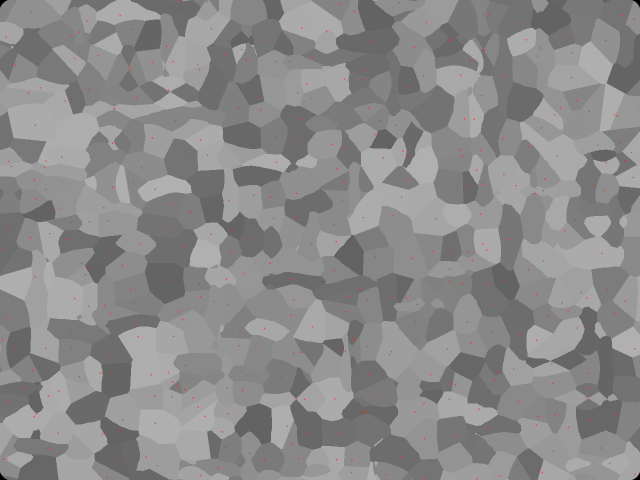
A Shadertoy shader for this texture:

```glsl
const float ROWS = 11.0;             // grid squares per canvas height
const int SEEDS = 3;                 // seeds in each grid square
const float DARK = 0.385, LIGHT = 0.69;
const float BAR_SHARE = 0.42;        // share of cells that are axis-aligned bars
const float BAR_SHIFT = 0.22;        // how far a bar slides off its seed
const vec2 STRETCH = vec2(0.15, 1.15); // range of bar elongation, in octaves
const float DOT_SHARE = 0.85;
const float DOT_RADIUS = 0.0012;
const vec3 DOT_RED = vec3(0.92, 0.16, 0.14);
const float CORNER = 0.026;          // radius of the black corners
const int AA = 2;                    // samples per pixel side

vec3 hash3(vec3 p) {
    p = fract(p * vec3(0.1031, 0.1030, 0.0973));
    p += dot(p, p.yxz + 33.33);
    return fract((p.xxy + p.yxx) * p.zyx);
}

// Distance from a seed: round for plain cells, a stretched box for bars
float cellDistance(vec2 d, vec3 traits) {
    if (traits.x > BAR_SHARE) return length(d);
    bool upright = traits.x < 0.5 * BAR_SHARE;
    if (upright) d = d.yx;
    d.x -= BAR_SHIFT * (2.0 * traits.y - 1.0);
    float stretch = exp2(mix(STRETCH.x, STRETCH.y, fract(traits.y * 7.0)));
    d = abs(d) * vec2(1.0 / stretch, stretch);
    return max(max(d.x, d.y), 0.75 * (d.x + d.y));
}

// x: grey of the winning cell, y: distance to the nearest seed dot
vec2 mosaic(vec2 p) {
    vec2 square = floor(p);
    float nearest = 1e5, grey = 0.0, dotDist = 1e5;
    for (int y = -1; y <= 1; y++)
    for (int x = -1; x <= 1; x++)
    for (int k = 0; k < SEEDS; k++) {
        vec3 id = vec3(square + vec2(x, y) + 17.0, float(k) * 31.0 + 5.0);
        vec3 place = hash3(id);
        vec3 traits = hash3(id + vec3(71.0, 43.0, 113.0));
        vec2 d = p - square - vec2(x, y) - place.xy;
        float dist = cellDistance(d, traits);
        if (dist < nearest) {
            nearest = dist;
            grey = mix(DARK, LIGHT, traits.z);
        }
        if (place.z < DOT_SHARE) dotDist = min(dotDist, length(d));
    }
    return vec2(grey, dotDist);
}

void mainImage(out vec4 fragColor, in vec2 fragCoord) {
    float pixel = 1.0 / iResolution.y;
    vec3 color = vec3(0.0);

    // Supersampled cells and seed dots
    for (int j = 0; j < AA; j++)
    for (int i = 0; i < AA; i++) {
        vec2 offset = (vec2(i, j) + 0.5) / float(AA) - 0.5;
        vec2 cell = mosaic((fragCoord + offset) * pixel * ROWS);
        float spot = clamp(0.5 + (DOT_RADIUS - cell.y / ROWS) / pixel, 0.0, 1.0);
        color += mix(vec3(cell.x), DOT_RED, spot);
    }
    color /= float(AA * AA);

    // Black rounded corners
    vec2 halfSize = 0.5 * iResolution.xy * pixel;
    vec2 q = abs(fragCoord * pixel - halfSize) - halfSize + CORNER;
    float edge = length(max(q, 0.0)) - CORNER;
    color *= 1.0 - smoothstep(0.0, 1.5 * pixel, edge);

    fragColor = vec4(color, 1.0);
}
```
